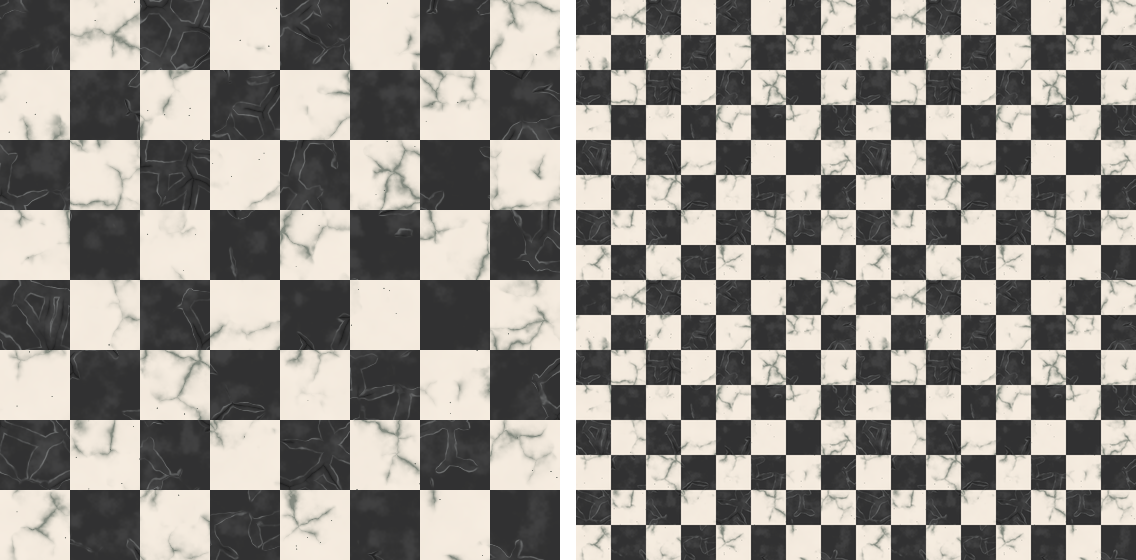
Left, the tile; right, the same tile 2 across and 2 down.
Write a three.js fragment shader that draws this pattern.

```glsl
// Checkerboard of cream and charcoal marble, 8 by 8 polished squares.
// Veins follow warped Voronoi borders that fade in and out by wrapped noise:
// soft grey stains on the cream, thin pale crack outlines on the charcoal.

#define TILES 8.0
#define VEIN_CELLS 14.0
#define EDGE_SOFT 0.0008
#define CREAM vec3(0.957, 0.920, 0.872)
#define CREAM_VEIN vec3(0.47, 0.50, 0.46)
#define CHARCOAL vec3(0.194, 0.194, 0.196)
#define CHARCOAL_CLOUD vec3(0.255, 0.255, 0.257)
#define CHARCOAL_VEIN vec3(0.54, 0.55, 0.55)
#define CREAM_WARP 0.036
#define CHARCOAL_WARP 0.012
#define SPECK_GRID 90.0
#define SPECK_SHARE 0.018

varying vec2 vUv;

float hash(vec2 p) {
  vec3 q = fract(p.xyx * 0.1031);
  q += dot(q, q.yzx + 33.33);
  return fract((q.x + q.y) * q.z);
}

vec2 hash2(vec2 p) {
  return vec2(hash(p + 17.3), hash(p + 71.9));
}

// Value noise that wraps after "period" cells
float noise(vec2 uv, float period, float seed) {
  vec2 p = uv * period, i = floor(p), f = fract(p);
  f = f * f * (3.0 - 2.0 * f);
  vec2 a = mod(i, period) + seed, b = mod(i + 1.0, period) + seed;
  return mix(mix(hash(a), hash(vec2(b.x, a.y)), f.x),
             mix(hash(vec2(a.x, b.y)), hash(b), f.x), f.y);
}

float fbm(vec2 uv, float period, float seed) {
  float sum = 0.0, amp = 0.533;
  for (int i = 0; i < 4; i++) {
    sum += amp * noise(uv, period, seed);
    period *= 2.0;
    seed += 13.7;
    amp *= 0.5;
  }
  return sum;
}

vec2 warp(vec2 uv, float amount) {
  return uv + amount * (vec2(fbm(uv, 26.0, 3.1), fbm(uv, 26.0, 57.4)) - 0.5);
}

// Distance to the nearest Voronoi border, in cells
float veinDistance(vec2 uv) {
  vec2 p = uv * VEIN_CELLS, base = floor(p), f = fract(p);
  vec2 nearCell = vec2(0.0), nearest = vec2(8.0);
  for (int y = -1; y <= 1; y++)
    for (int x = -1; x <= 1; x++) {
      vec2 cell = vec2(float(x), float(y));
      vec2 r = cell + hash2(mod(base + cell, VEIN_CELLS)) - f;
      if (dot(r, r) < dot(nearest, nearest)) { nearest = r; nearCell = cell; }
    }
  float d = 8.0;
  for (int y = -2; y <= 2; y++)
    for (int x = -2; x <= 2; x++) {
      vec2 cell = nearCell + vec2(float(x), float(y));
      vec2 r = cell + hash2(mod(base + cell, VEIN_CELLS)) - f;
      vec2 gap = r - nearest;
      if (dot(gap, gap) > 0.0001) d = min(d, dot(0.5 * (nearest + r), normalize(gap)));
    }
  return d;
}

// Tiny dark pits, at most one per grid cell
float specks(vec2 uv) {
  vec2 p = uv * SPECK_GRID, cell = mod(floor(p), SPECK_GRID);
  float radius = mix(0.06, 0.13, hash(cell + 5.7));
  float d = length(fract(p) - mix(vec2(0.2), vec2(0.8), hash2(cell)));
  return step(hash(cell + 41.2), SPECK_SHARE) * (1.0 - smoothstep(radius * 0.4, radius + 0.06, d));
}

vec3 creamMarble(vec2 uv) {
  float d = veinDistance(warp(uv, CREAM_WARP));
  float presence = smoothstep(0.47, 0.68, fbm(uv, 13.0, 7.0));
  float feather = smoothstep(0.2, 0.75, fbm(uv, 60.0, 23.0));
  float vein = presence * (0.65 * exp(-d / 0.05) + 0.6 * feather * exp(-d / 0.12));
  vec3 color = CREAM + 0.022 * (fbm(uv, 24.0, 83.0) - 0.5);
  color = mix(color, CREAM_VEIN, min(vein, 0.9));
  return mix(color, CREAM_VEIN * 0.7, 0.75 * specks(uv));
}

vec3 charcoalMarble(vec2 uv) {
  float d = veinDistance(warp(uv, CHARCOAL_WARP));
  float presence = smoothstep(0.50, 0.68, fbm(uv, 11.0, 29.0));
  float grain = smoothstep(0.25, 0.8, fbm(uv, 50.0, 61.0));
  float width = 0.15 * presence;
  float outline = 1.0 - smoothstep(0.0, 0.035, abs(d - width));
  float film = 1.0 - smoothstep(width - 0.04, width + 0.06, d);
  float core = exp(-d / 0.03) * smoothstep(0.55, 0.75, noise(uv, 20.0, 91.0));
  float cloud = smoothstep(0.45, 0.8, fbm(uv, 30.0, 47.0));
  vec3 color = mix(CHARCOAL, CHARCOAL_CLOUD, cloud);
  float shown = smoothstep(0.02, 0.3, presence);
  color = mix(color, CHARCOAL_VEIN, shown * (outline * mix(0.12, 0.6, grain) + 0.12 * film * grain));
  return mix(color, CHARCOAL * 0.45, 0.7 * core * shown);
}

void main() {
  // Smoothed square waves: their product is +1 on cream, -1 on charcoal
  float k = 3.14159 * TILES;
  vec2 wave = clamp(sin(k * vUv) / (k * EDGE_SOFT), -1.0, 1.0);
  float cream = 0.5 + 0.5 * wave.x * wave.y;
  gl_FragColor = vec4(mix(charcoalMarble(vUv), creamMarble(vUv), cream), 1.0);
}
```
